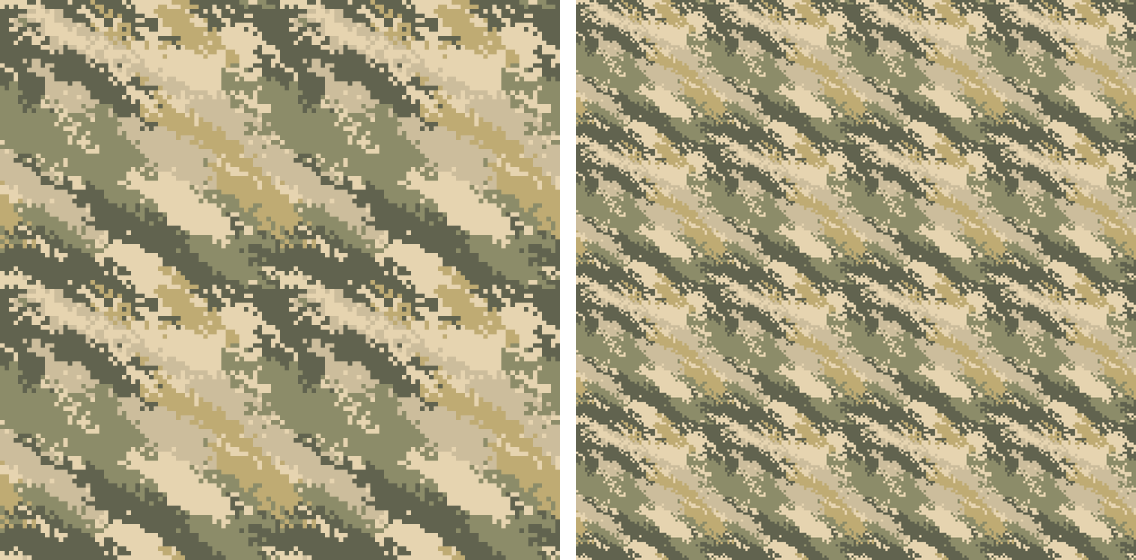
Left, the tile; right, the same tile 2 across and 2 down.
Write a WebGL 1 fragment shader that draws this pattern.

```glsl
precision highp float;
// Digital camouflage: square blocks in five flat colours, forming ragged patches
// that slope down to the right. Large sheared Voronoi patches choose the colour;
// thin Voronoi streaks shift that lookup to fray the edges, or open pale gaps.

uniform vec2 u_resolution;

const float TILES = 2.0;              // repeats of the tile across the canvas
const float BLOCKS = 62.0;            // blocks along one tile
const vec2 PATCH_GRID = vec2(6.0, 5.0);
const float PATCH_PRIME = 29.0;
const vec2 STREAK_GRID = vec2(16.0);
const float STREAK_PRIME = 257.0;
const float GAP_SHARE = 0.118;        // share of streaks that are pale gaps
const float FRAY = 0.6;               // shift of patch edges, in patch cells
const float BLOCK_SCATTER = 1.8;      // largest shift of one block, in blocks
const float SPECKLE_SHARE = 0.008;    // single pale blocks

const vec3 DARK_OLIVE = vec3(0.38, 0.39, 0.31);
const vec3 SAGE = vec3(0.55, 0.55, 0.41);
const vec3 CREAM = vec3(0.90, 0.83, 0.69);
const vec3 SAND = vec3(0.80, 0.74, 0.61);
const vec3 KHAKI = vec3(0.75, 0.67, 0.45);

vec2 hash2(vec2 p, float seed) {
  vec2 s = vec2(dot(p, vec2(127.1, 311.7)), dot(p, vec2(269.5, 183.3)));
  return fract(sin(s + seed * 17.3) * 43758.545);
}

// Remainder of whole numbers, safe against rounding.
float wholeMod(float a, float b) {
  return a - b * floor((a + 0.5) / b);
}

// Cubing modulo a prime shuffles the sites while keeping ranks evenly shared.
float shuffledRank(vec2 site, vec2 grid, float prime) {
  float k = site.x + grid.x * site.y;
  return wholeMod(wholeMod(k * k, prime) * k, prime);
}

// Cell index of the nearest jittered site, wrapped to the grid.
vec2 nearestSite(vec2 q, vec2 grid, float seed) {
  vec2 base = floor(q);
  vec2 nearest = vec2(0.0);
  float best = 100.0;
  for (int j = -1; j <= 1; j++) {
    for (int i = -1; i <= 1; i++) {
      vec2 cell = base + vec2(float(i), float(j));
      vec2 wrapped = mod(cell + 0.5, grid) - 0.5;
      wrapped = floor(wrapped + 0.5);
      vec2 d = cell + 0.5 + 0.8 * (hash2(wrapped, seed) - 0.5) - q;
      float dist = dot(d, d);
      if (dist < best) {
        best = dist;
        nearest = wrapped;
      }
    }
  }
  return nearest;
}

vec3 patchColor(float rank) {
  if (rank < 6.5) return DARK_OLIVE;
  if (rank < 14.5) return SAGE;
  if (rank < 20.5) return SAND;
  if (rank < 24.5) return KHAKI;
  return CREAM;
}

// Colour of one block; whole-number shears keep the tile seamless.
vec3 blockColor(vec2 block) {
  if (hash2(block, 4.0).x < SPECKLE_SHARE) return CREAM;
  vec2 h = 2.0 * hash2(block, 1.0) - 1.0;
  vec2 p = (block + 0.5 + BLOCK_SCATTER * h * h * h) / BLOCKS;

  // Thin streaks
  vec2 streakPos = vec2(p.x + p.y, p.x + 2.0 * p.y) * STREAK_GRID;
  vec2 streak = nearestSite(streakPos, STREAK_GRID, 2.0);
  float streakRank = shuffledRank(streak, STREAK_GRID, STREAK_PRIME);
  if (streakRank < GAP_SHARE * STREAK_PRIME) return CREAM;

  // Large patches, displaced as a whole within each streak
  vec2 patchPos = vec2(p.x + p.y, p.y) * PATCH_GRID;
  patchPos += FRAY * (hash2(streak, 5.0) - 0.5);
  vec2 site = nearestSite(patchPos, PATCH_GRID, 3.0);
  return patchColor(shuffledRank(site, PATCH_GRID, PATCH_PRIME));
}

void main() {
  // Average of 3 x 3 samples inside the pixel smooths the block edges.
  vec3 sum = vec3(0.0);
  for (int j = -1; j <= 1; j++) {
    for (int i = -1; i <= 1; i++) {
      vec2 offset = vec2(float(i), float(j)) / 3.0;
      vec2 uv = (gl_FragCoord.xy + offset) / u_resolution;
      sum += blockColor(floor(fract(uv * TILES) * BLOCKS));
    }
  }
  gl_FragColor = vec4(sum / 9.0, 1.0);
}
```
